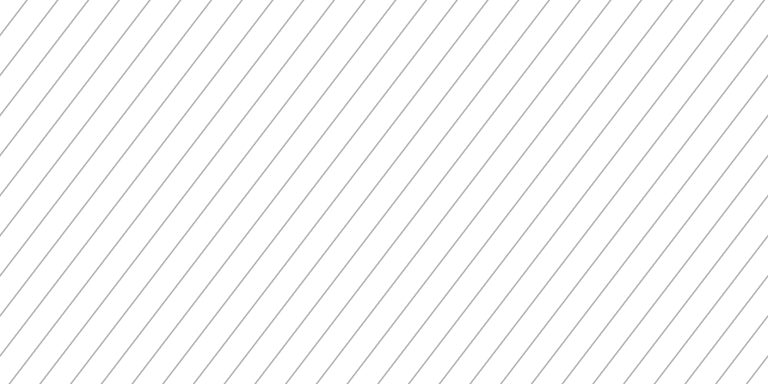
Reproduce this pattern procedurally as a WebGL 1 fragment shader.

```glsl
precision highp float;
// Thin grey diagonal hairlines, evenly spaced on white.

uniform vec2 u_resolution;

// Lengths are fractions of the canvas height.
const float LINE_STEP = 0.08;      // horizontal distance between lines
const float LINE_SLOPE = 1.305;    // rise over run
const float LINE_OFFSET = 0.0242;  // where a line meets the bottom edge
const float LINE_WIDTH = 0.0039;
const vec3 PAPER = vec3(1.0);
const vec3 INK = vec3(0.69);

// Perpendicular distance to the centre of the nearest line.
float lineDistance(vec2 p) {
  float along = p.x - p.y / LINE_SLOPE - LINE_OFFSET;
  float nearest = abs(fract(along / LINE_STEP + 0.5) - 0.5) * LINE_STEP;
  return nearest * LINE_SLOPE / sqrt(1.0 + LINE_SLOPE * LINE_SLOPE);
}

// Share of a pixel covered by the line, which softens its edges.
float lineCoverage(float dist, float pixel) {
  float halfWidth = 0.5 * LINE_WIDTH;
  float right = min(dist + 0.5 * pixel, halfWidth);
  float left = max(dist - 0.5 * pixel, -halfWidth);
  return clamp((right - left) / pixel, 0.0, 1.0);
}

void main() {
  float pixel = 1.0 / u_resolution.y;
  vec2 p = gl_FragCoord.xy * pixel;
  float coverage = lineCoverage(lineDistance(p), pixel);
  gl_FragColor = vec4(mix(PAPER, INK, coverage), 1.0);
}
```
